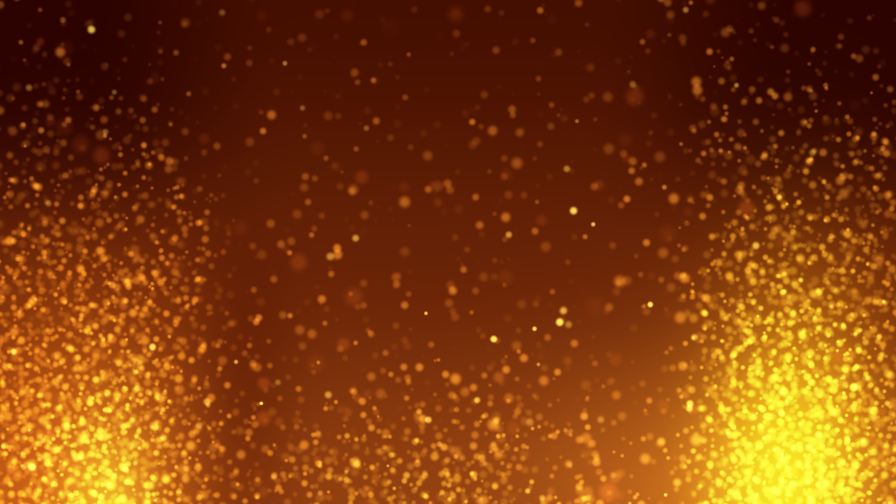
Write a Shadertoy shader that draws this background.

```glsl
// Glowing golden embers rising in two bright columns over a dark amber haze.

// Sine-free hash: three random values per cell
vec3 hash3(vec2 cell) {
    vec3 q = fract(cell.xyx * vec3(0.1031, 0.1030, 0.0973));
    q += dot(q, q.yxz + 33.33);
    return fract((q.xxy + q.yzz) * q.zyx);
}

// Elliptical soft glow
float glow(vec2 uv, vec2 center, vec2 size) {
    vec2 d = (uv - center) / size;
    return exp(-dot(d, d));
}

// Flat-topped vertical plume, thinning out with height
float plume(vec2 uv, float x, float width, float top) {
    float d = (uv.x - x) / width;
    return exp(-d * d * d * d) * smoothstep(top, 0.05, uv.y);
}

// One jittered, rotated grid of soft dots; chance sets how many cells are lit
float dots(vec2 p, float cellSize, float radius, float chance, float seed) {
    float angle = seed * 1.7 + 0.4;
    float c = cos(angle), s = sin(angle);
    vec2 g = mat2(c, s, -s, c) * p / cellSize + seed * 7.31 + 60.0;
    vec2 cell = floor(g);
    vec3 rnd = hash3(cell + seed * 19.0);
    vec3 look = hash3(cell + seed * 31.0 + 71.0);
    float r = radius * mix(0.55, 1.25, look.x) / cellSize;
    vec2 center = mix(vec2(r), vec2(1.0 - r), rnd.xy);
    float disc = smoothstep(r, r * 0.2, length(g - cell - center));
    float lit = smoothstep(0.0, 0.1, chance - rnd.z);
    return disc * lit * mix(0.3, 1.2, look.y * look.y);
}

// Amber haze: vertical gradient, dark upper corners, hot lower columns
vec3 haze(vec2 uv) {
    vec3 col = mix(vec3(0.57, 0.25, 0.06), vec3(0.41, 0.14, 0.025), smoothstep(0.0, 0.5, uv.y));
    col = mix(col, vec3(0.27, 0.06, 0.0), smoothstep(0.4, 1.0, uv.y));
    float corner = smoothstep(0.16, 0.4, abs(uv.x - 0.49)) * smoothstep(0.4, 0.85, uv.y);
    col = mix(col, vec3(0.16, 0.005, 0.0), corner * 0.9);
    col -= vec3(0.10, 0.07, 0.02) * glow(uv, vec2(0.27, 0.12), vec2(0.06, 0.3));
    col += vec3(0.15, 0.12, 0.04) * glow(uv, vec2(0.72, 0.0), vec2(0.14, 0.3));
    col += vec3(0.24, 0.14, 0.03) * glow(uv, vec2(0.08, 0.05), vec2(0.14, 0.4));
    col += vec3(0.22, 0.30, 0.06) * glow(uv, vec2(0.12, 0.0), vec2(0.05, 0.16));
    col += vec3(0.28, 0.22, 0.03) * glow(uv, vec2(0.89, 0.1), vec2(0.11, 0.42));
    col += vec3(0.30, 0.44, 0.05) * glow(uv, vec2(0.88, 0.02), vec2(0.085, 0.26));
    return col;
}

void mainImage(out vec4 fragColor, in vec2 fragCoord) {
    vec2 uv = fragCoord / iResolution.xy;
    vec2 p = fragCoord / iResolution.y;

    // Where embers gather and where they burn hottest
    float left = plume(uv, 0.09, 0.14, 1.0);
    float right = plume(uv, 0.90, 0.122, 1.1);
    float floorBand = glow(uv, vec2(0.48, 0.0), vec2(0.2, 0.2));
    float density = clamp(left + right + 0.5 * floorBand, 0.0, 1.0);
    float heat = 0.9 * glow(uv, vec2(0.12, 0.0), vec2(0.08, 0.28))
               + 1.2 * glow(uv, vec2(0.885, 0.05), vec2(0.105, 0.42)) + 0.4 * floorBand;
    heat = min(heat, 1.0);

    // Fine grains of the plumes
    float grains = 0.0;
    for (float i = 0.0; i < 9.0; i++) {
        grains += dots(p, 0.023 + 0.002 * i, 0.0078 + 0.0005 * i, density * 0.8 + 0.04, i + 1.0);
    }

    // Drifting embers, sparse through the middle
    float embers = 0.0;
    float drift = mix(0.38, 0.17, uv.y) + 0.1 * density;
    for (float i = 0.0; i < 5.0; i++) {
        embers += dots(p, 0.050 + 0.006 * i, 0.0105 + 0.001 * i, drift, i + 12.0);
    }

    // Large blurred discs and small bright sparks
    float bokeh = 0.0, sparks = 0.0;
    for (float i = 0.0; i < 3.0; i++) {
        bokeh += dots(p, 0.11 + 0.02 * i, 0.022, 0.25, i + 20.0);
        sparks += dots(p, 0.085 + 0.02 * i, 0.0095, 0.1 + 0.14 * (1.0 - uv.y), i + 27.0);
    }

    // Additive light, yellower where it is hot
    vec3 col = haze(uv);
    col += grains * mix(vec3(0.34, 0.24, 0.06), vec3(0.36, 0.46, 0.12), heat);
    col += embers * mix(vec3(0.36, 0.26, 0.08), vec3(0.40, 0.42, 0.14), heat);
    col += bokeh * vec3(0.15, 0.08, 0.03);
    col += sparks * vec3(0.75, 0.75, 0.30);

    // Gentle highlight rolloff that keeps the yellow saturated
    vec3 peak = vec3(1.0, 1.0, 0.6);
    vec3 knee = peak * 0.8;
    vec3 over = max(col - knee, 0.0);
    col = min(col, knee) + (peak - knee) * (1.0 - exp(-over / (peak - knee)));
    fragColor = vec4(col, 1.0);
}
```
